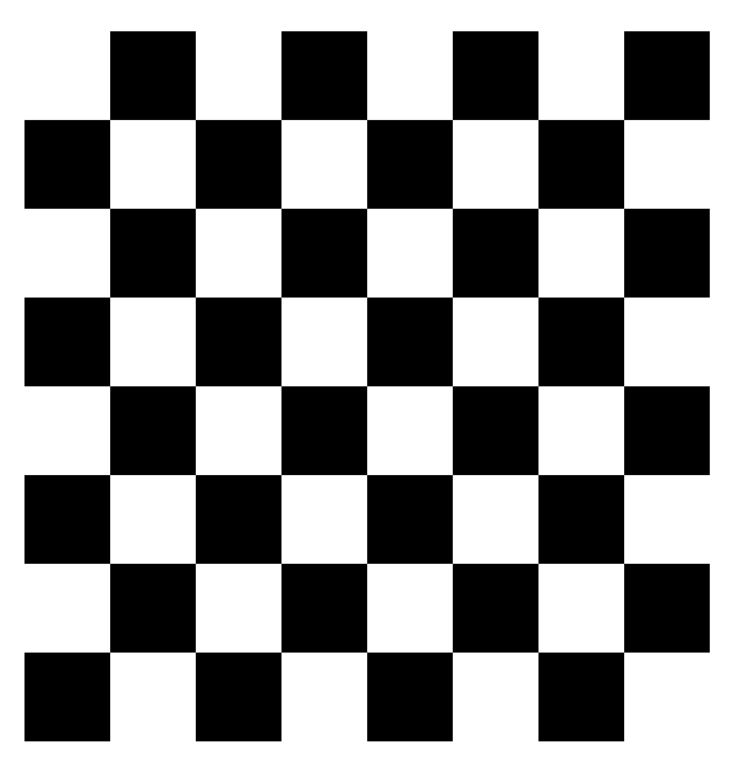
A WebGL 2 fragment shader for this pattern:

```glsl
#version 300 es
precision highp float;
// Black and white 8 by 8 checkerboard on a white ground with uneven margins.

uniform vec2 u_resolution;
out vec4 fragColor;

const vec3 WHITE = vec3(1.0);
const vec3 BLACK = vec3(0.0);
const vec2 CELLS = vec2(8.0);              // squares across and down
const vec2 BOARD_MIN = vec2(0.0331, 0.0347); // lower left corner, canvas units
const vec2 BOARD_MAX = vec2(0.9592, 0.9593); // upper right corner, canvas units
const float EDGE_SOFTNESS = 1.2;           // width of smoothed edges, in samples

// Square wave per axis: +1 in even cells, -1 in odd cells, smooth between.
vec2 softSquareWave(vec2 cell, vec2 edgeWidth) {
    vec2 f = fract(cell);
    vec2 lineDistance = min(f, 1.0 - f);
    vec2 side = 1.0 - 2.0 * mod(floor(cell), 2.0);
    return side * min(2.0 * lineDistance / edgeWidth, 1.0);
}

// Coverage of the whole board, with smooth outer edges.
float boardMask(vec2 cell, vec2 edgeWidth) {
    vec2 inset = min(cell, CELLS - cell);
    vec2 coverage = clamp(inset / edgeWidth + 0.5, 0.0, 1.0);
    return coverage.x * coverage.y;
}

void main() {
    vec2 uv = gl_FragCoord.xy / u_resolution;
    vec2 cellsPerCanvas = CELLS / (BOARD_MAX - BOARD_MIN);
    vec2 cell = (uv - BOARD_MIN) * cellsPerCanvas;
    vec2 edgeWidth = EDGE_SOFTNESS * cellsPerCanvas / u_resolution;

    // Hold the wave constant past the outer cell centres; the mask ends it.
    vec2 wave = softSquareWave(clamp(cell, vec2(0.5), CELLS - 0.5), edgeWidth);
    float dark = 0.5 + 0.5 * wave.x * wave.y;

    fragColor = vec4(mix(WHITE, BLACK, dark * boardMask(cell, edgeWidth)), 1.0);
}
```
